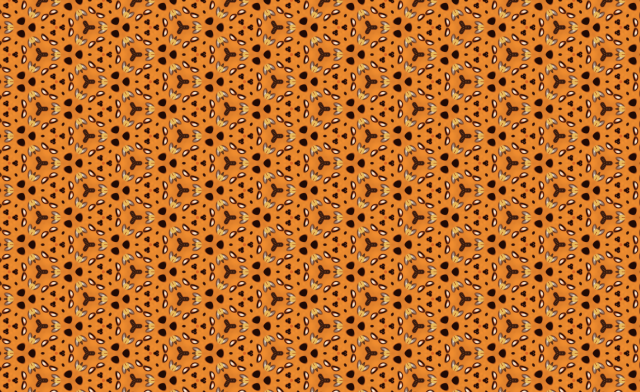
Give the GLSL for this pattern, as a WebGL 2 fragment shader.

```glsl
#version 300 es
precision highp float;
// Orange kaleidoscope lattice: rosettes of hearts and eyes, tripods, dark bells and small moths.
uniform vec2 u_resolution;
out vec4 fragColor;

float ellipse(vec2 p, vec2 r) {
    return (length(p / r) - 1.0) * min(r.x, r.y);
}

float capsule(vec2 p, vec2 a, vec2 b, float r) {
    vec2 ab = b - a;
    return length(p - a - ab * clamp(dot(p - a, ab) / dot(ab, ab), 0.0, 1.0)) - r;
}

vec2 rotate(vec2 p, float angle) {
    float c = cos(angle), s = sin(angle);
    return vec2(c * p.x + s * p.y, c * p.y - s * p.x);
}

float hash(vec2 p) {
    return fract(sin(dot(p, vec2(127.1, 311.7))) * 4375.85);
}

float noise(vec2 p) {
    vec2 i = floor(p), f = fract(p);
    f = f * f * (3.0 - 2.0 * f);
    return mix(mix(hash(i), hash(i + vec2(1, 0)), f.x),
               mix(hash(i + vec2(0, 1)), hash(i + vec2(1, 1)), f.x), f.y);
}

// Offset from the nearest rosette centre; neighbours are one unit apart.
vec2 hexOffset(vec2 p) {
    vec2 cell = vec2(sqrt(3.0), 1.0);
    vec2 a = mod(p + cell * 0.5, cell) - cell * 0.5;
    vec2 b = mod(p, cell) - cell * 0.5;
    return dot(a, a) < dot(b, b) ? a : b;
}

// Mirror into one sixth of the rosette, a triangle with corners at
// the rosette centre, the tripod and the centre of the three bells.
vec2 kaleidoscope(vec2 p) {
    const float third = 2.0943951;
    float angle = abs(mod(atan(p.y, p.x) + third * 0.5, third) - third * 0.5);
    return length(p) * vec2(cos(angle), sin(angle));
}

void main() {
    const float repeatsDown = 7.217;
    float soft = 0.75 * repeatsDown / u_resolution.y;
    vec2 p = gl_FragCoord.xy / u_resolution.y * repeatsDown - vec2(5.367, 0.212);
    vec2 q = kaleidoscope(hexOffset(p));
    float radius = length(q);

    vec3 orange = vec3(0.92, 0.54, 0.18);
    vec3 rust = vec3(0.72, 0.36, 0.13);
    vec3 ink = vec3(0.12, 0.04, 0.02);
    vec3 brown = vec3(0.36, 0.20, 0.11);
    vec3 cream = vec3(0.95, 0.89, 0.80);
    vec3 mauve = vec3(0.64, 0.53, 0.47);
    vec3 gold = vec3(0.91, 0.73, 0.36);
    #define PAINT(tint, dist) color = mix(color, tint, 1.0 - smoothstep(-soft, soft, dist))

    // Ground, shaded outside the rosette and lightly mottled
    vec3 color = mix(orange, rust, 0.28 * smoothstep(0.36, 0.55, radius));
    color *= 0.97 + 0.06 * noise(q * 22.0);

    // Rosette centre: faint red spot and three hearts pointing inward
    color = mix(color, vec3(0.85, 0.33, 0.12), 0.7 * (1.0 - smoothstep(0.015, 0.04, radius)));
    vec2 heart = q - vec2(0.118, 0.0);
    float heartShape = min(capsule(heart, vec2(-0.038, 0.0), vec2(0.012, 0.022), 0.021),
                           length(heart - vec2(0.008, 0.022)) - 0.027);
    PAINT(rust, heartShape - 0.012);
    PAINT(ink, heartShape);
    PAINT(brown, length(heart - vec2(0.005, 0.018)) - 0.009);

    // Teardrops between the pairs of eyes
    vec2 drop = rotate(q, radians(60.0)) - vec2(0.25, 0.0);
    PAINT(ink * 1.6, ellipse(drop, vec2(0.032, 0.023)));

    // Eyes: dark rim, rust lower lid, pale inside
    vec2 eye = rotate(q, radians(18.5)) - vec2(0.288, 0.0);
    eye = rotate(eye, radians(-6.0));
    eye.x += 2.0 * eye.y * eye.y;
    PAINT(rust, ellipse(eye, vec2(0.053, 0.089)));
    PAINT(ink, ellipse(eye, vec2(0.043, 0.078)));
    PAINT(vec3(0.66, 0.25, 0.09), ellipse(eye - vec2(0.005, -0.008), vec2(0.026, 0.052)));
    PAINT(cream, ellipse(eye - vec2(0.007, 0.008), vec2(0.020, 0.042)));

    // Bells, widening toward the rosette
    vec2 bell = rotate(q - vec2(0.28868, 0.5), radians(-120.0)) - vec2(0.128, 0.0);
    bell.y /= 1.0 + 5.0 * clamp(bell.x, -0.09, 0.09);
    float bellShape = ellipse(bell, vec2(0.064, 0.072));
    PAINT(rust, bellShape - 0.012);
    PAINT(ink, bellShape);

    // Tripods with a ribbed stripe along every arm
    vec2 arm = rotate(q - vec2(0.57735, 0.0), radians(120.0));
    float armShape = capsule(arm, vec2(0.0), vec2(0.098, 0.0), 0.037);
    PAINT(rust, armShape - 0.010);
    PAINT(mix(ink, brown, 0.45), armShape);
    float ribs = 0.5 + 0.5 * sin(arm.x * 210.0);
    PAINT(mix(brown, ink, 0.6 * ribs), capsule(arm, vec2(0.02, 0.0), vec2(0.095, 0.0), 0.013));

    // Moths: x runs from tripod to bells, y across one wing
    vec2 moth = rotate(q - vec2(0.43301, 0.25), radians(120.0));
    moth.y = abs(moth.y);
    vec2 wing = rotate(moth - vec2(-0.012, 0.066), radians(-24.0));
    PAINT(rust, ellipse(wing, vec2(0.087, 0.047)));
    PAINT(brown, ellipse(wing, vec2(0.076, 0.037)));
    PAINT(mauve, ellipse(wing - vec2(-0.006, 0.004), vec2(0.059, 0.024)));
    PAINT(cream, ellipse(wing - vec2(0.018, -0.002), vec2(0.024, 0.012)));
    PAINT(brown, capsule(moth, vec2(-0.085, 0.0), vec2(-0.04, 0.012), 0.014));
    PAINT(gold, ellipse(moth - vec2(0.022, 0.018), vec2(0.055, 0.036)));
    PAINT(rust, capsule(moth, vec2(0.025, 0.0), vec2(0.065, 0.0), 0.006));

    fragColor = vec4(color, 1.0);
}
```
